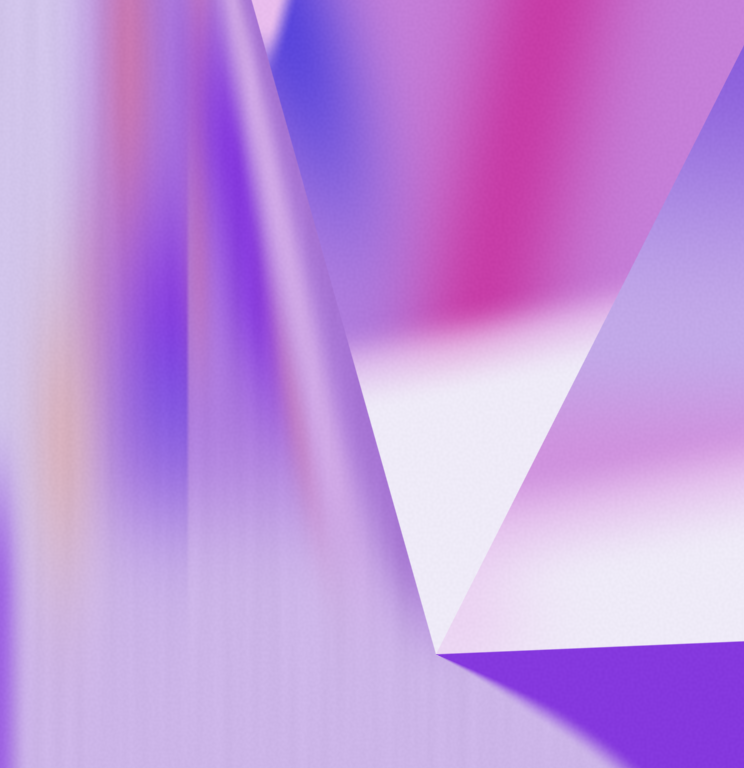
A Shadertoy shader for this background:

```glsl
// Folded violet drapery beside two glassy panels that meet at one sharp apex.
// Straight edges split the canvas; each area is a soft gradient with layered
// Gaussian glows, and stretched gradient noise adds fibres and fine grain.

// Geometry, in fractions of the canvas
const vec2  APEX = vec2(0.586, 0.148);
const float FOLD_SLOPE = -0.291;   // dx/dy of the drapery edge
const float PANEL_SLOPE = 0.522;   // dx/dy of the edge between the panels
const float FLOOR_SLOPE = 0.041;   // dy/dx of the lower panel edge
const float SEAM_X = 0.252;
const float FIBRE = 0.018;
const float GRAIN = 0.016;

// Palette
const vec3 LAVENDER = vec3(0.82, 0.77, 0.92);
const vec3 LILAC    = vec3(0.80, 0.71, 0.91);
const vec3 ORCHID   = vec3(0.77, 0.50, 0.85);
const vec3 MAUVE    = vec3(0.68, 0.49, 0.87);
const vec3 VIOLET   = vec3(0.52, 0.22, 0.87);
const vec3 INDIGO   = vec3(0.35, 0.27, 0.86);
const vec3 MAGENTA  = vec3(0.78, 0.23, 0.65);
const vec3 ROSE     = vec3(0.80, 0.47, 0.68);
const vec3 PEACH    = vec3(0.85, 0.69, 0.73);
const vec3 BLUSH    = vec3(0.91, 0.74, 0.93);
const vec3 MIST     = vec3(0.935, 0.92, 0.97);

vec2 hashGradient(vec2 cell) {
    vec3 h = fract(cell.xyx * vec3(0.1031, 0.1030, 0.0973));
    h += dot(h, h.yzx + 33.33);
    float angle = 6.28318 * fract((h.x + h.y) * h.z);
    return vec2(cos(angle), sin(angle));
}

float gradientNoise(vec2 p) {
    vec2 i = floor(p), f = fract(p);
    vec2 u = f * f * f * (f * (f * 6.0 - 15.0) + 10.0);
    vec2 e = vec2(0.0, 1.0);
    float low  = mix(dot(hashGradient(i), f),
                     dot(hashGradient(i + e.yx), f - e.yx), u.x);
    float high = mix(dot(hashGradient(i + e.xy), f - e.xy),
                     dot(hashGradient(i + e.yy), f - e.yy), u.x);
    return mix(low, high, u.y);
}

float bell(float d, float width) {
    d /= width;
    return exp(-d * d);
}

float glow(vec2 p, vec2 center, vec2 radius) {
    vec2 d = (p - center) / radius;
    return exp(-dot(d, d));
}

// Middle panel: indigo edge, slanted magenta band, pale lower tip
vec3 middlePanel(vec2 p, float fold) {
    vec3 col = mix(MAUVE, ORCHID, smoothstep(0.03, 0.20, fold));
    float blue = bell(fold - 0.035, 0.085) * smoothstep(0.58, 0.98, p.y);
    col = mix(col, INDIGO, blue);
    float band = p.x - 0.735 - 0.22 * (p.y - 1.0);
    col = mix(col, MAGENTA, 0.97 * bell(band, band < 0.0 ? 0.095 : 0.105));
    float wedge = 0.045 * (p.y - 0.92) / 0.08;
    col = mix(col, BLUSH, smoothstep(0.018, -0.012, fold - wedge)
                        * smoothstep(0.88, 0.97, p.y));
    float tip = p.y - 0.535 - 0.19 * (p.x - 0.5);
    col = mix(col, BLUSH, 0.65 * smoothstep(0.055, -0.02, tip));
    return mix(col, MIST, smoothstep(0.035, -0.075, tip));
}

// Right panel: violet to lilac to orchid, then a pale base
vec3 rightPanel(vec2 p) {
    vec3 col = mix(vec3(0.76, 0.66, 0.91), vec3(0.54, 0.36, 0.86),
                   smoothstep(0.56, 0.97, p.y));
    col = mix(col, vec3(0.81, 0.57, 0.87), smoothstep(0.56, 0.40, p.y));
    float base = p.y - 0.345 - 0.20 * (p.x - 0.75);
    col = mix(col, BLUSH, 0.6 * smoothstep(0.06, -0.03, base));
    col = mix(col, MIST, smoothstep(0.05, -0.11, base));
    return mix(col, BLUSH, 0.5 * glow(p, APEX + vec2(0.03, 0.06), vec2(0.10, 0.14)));
}

vec3 drapery(vec2 p, float fold) {
    float drop = 1.0 - p.y;
    vec3 body = mix(LILAC, MAUVE, smoothstep(0.18, 0.48, p.y));
    vec3 col = mix(LAVENDER, body, smoothstep(0.06, 0.19, p.x));
    col = mix(col, LILAC, smoothstep(0.40, 0.12, p.y));
    // Warm streaks near the left side
    col = mix(col, ROSE, 0.9 * glow(p, vec2(0.172, 0.93), vec2(0.035, 0.30)));
    col = mix(col, ROSE, 0.35 * glow(p, vec2(0.125, 0.60), vec2(0.03, 0.18)));
    col = mix(col, PEACH, 0.9 * glow(p, vec2(0.085, 0.43), vec2(0.045, 0.19)));
    col = mix(col, VIOLET, 0.65 * bell(p.x, 0.022) * smoothstep(0.48, 0.22, p.y));
    // Dark pleat cut by the seam, with a rosy stripe behind it
    float pleat = glow(p, vec2(0.235, 0.56), vec2(0.070, 0.19));
    vec3 pleatColor = mix(vec3(0.46, 0.30, 0.88), VIOLET, smoothstep(0.42, 0.65, p.y));
    col = mix(col, pleatColor, 0.95 * pleat * smoothstep(0.004, -0.003, p.x - SEAM_X));
    col = mix(col, ROSE, 0.55 * bell(p.x - 0.268, 0.018) * smoothstep(0.42, 0.68, p.y));
    // Deep streak and bright ridge running along the fold
    float deep = fold + 0.062 + 0.098 * drop;
    float reach = smoothstep(0.36, 0.62, p.y) * smoothstep(1.08, 0.78, p.y);
    col = mix(col, VIOLET, reach * bell(deep, deep < 0.0 ? 0.052 : 0.022));
    col = mix(col, ROSE, 0.55 * bell(deep - 0.02, 0.022) * bell(p.y - 0.46, 0.16));
    float ridge = fold + 0.022 + 0.075 * drop;
    col = mix(col, vec3(0.83, 0.68, 0.91), 0.95 * bell(ridge, 0.018 + 0.022 * drop)
                                         * smoothstep(0.10, 0.40, p.y));
    float shade = bell(fold, 0.018 + 0.035 * drop) * smoothstep(0.10, 0.30, p.y);
    return mix(col, vec3(0.64, 0.44, 0.82), 0.85 * shade);
}

void mainImage(out vec4 fragColor, in vec2 fragCoord) {
    vec2 p = fragCoord / iResolution.xy;
    float soft = 1.0 / min(iResolution.x, iResolution.y);
    vec2 q = p - APEX;
    float fold = q.x - FOLD_SLOPE * q.y;

    // Panels and the violet floor
    vec3 col = middlePanel(p, fold);
    col = mix(col, rightPanel(p), smoothstep(-soft, soft, q.x - PANEL_SLOPE * q.y));
    col = mix(col, VIOLET, smoothstep(soft, -soft, q.y - FLOOR_SLOPE * q.x));

    // Drapery in front: straight above the apex, curved and softer below
    float below = max(-q.y / APEX.y, 0.0);
    float hem = below > 0.0 ? q.x - 0.252 * below * (1.3 - 0.3 * below) : fold;
    float blur = soft + 0.03 * min(below * 2.0, 1.0);
    vec3 cloth = drapery(p, fold) + FIBRE * gradientNoise(p * vec2(70.0, 2.5));
    col = mix(col, cloth, smoothstep(blur, -blur, hem));

    col += GRAIN * gradientNoise(p * 230.0);
    fragColor = vec4(clamp(col, 0.0, 1.0), 1.0);
}
```
